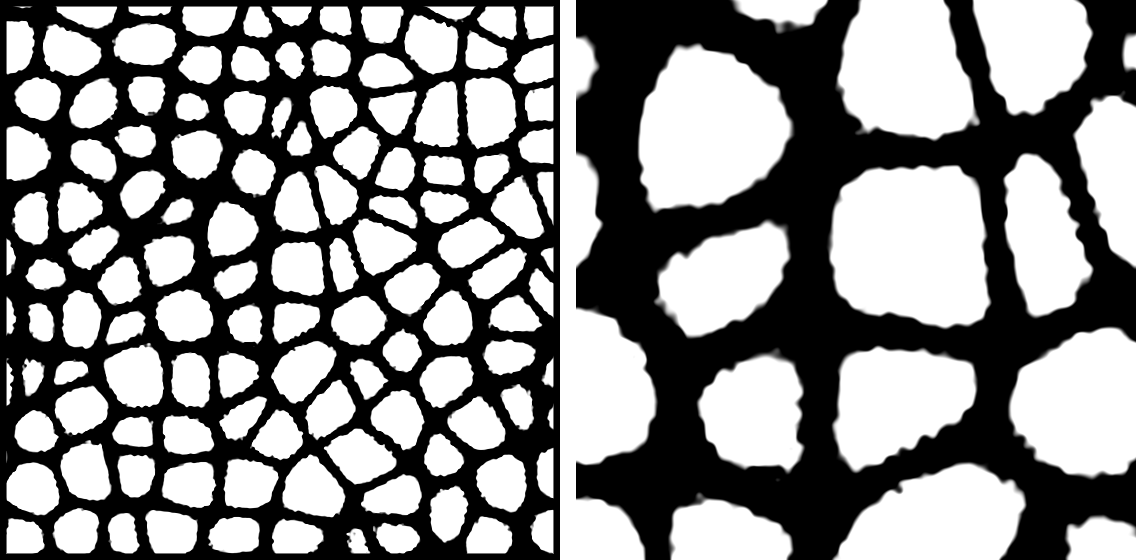
Left, the full canvas; right, a detail of the centre.
Write a Shadertoy shader that draws this pattern.

```glsl
// White rounded cells parted by a black web inside a thin black frame.
// A weighted Voronoi diagram gives the walls; a soft minimum over all wall
// distances rounds the corners, and fine noise frays the outlines.

#define CELLS 10.5        // cells across the canvas
#define JITTER 0.82       // scatter of the cell seeds
#define SIZE_SPREAD 0.22  // variation of cell size
#define WALL 0.0080       // half width of a wall
#define ROUND_MIN 0.0045  // corner rounding, tight junctions
#define ROUND_MAX 0.0130  // corner rounding, wide junctions
#define FRAY 0.0062       // depth of the ragged outline
#define FRAY_FREQ 150.0   // teeth across the canvas
#define FRAME 0.0117      // frame width
#define SOFT 0.0014       // half width of the edge blur

vec3 hash3(vec2 p) {
    vec3 q = fract(p.xyx * vec3(0.1031, 0.1030, 0.0973));
    q += dot(q, q.yxz + 33.33);
    return fract((q.xxy + q.yzz) * q.zyx);
}

// Smooth value noise, two channels
vec2 noise2(vec2 p) {
    vec2 i = floor(p), f = fract(p);
    f = f * f * (3.0 - 2.0 * f);
    vec2 low = mix(hash3(i).xy, hash3(i + vec2(1, 0)).xy, f.x);
    vec2 high = mix(hash3(i + vec2(0, 1)).xy, hash3(i + vec2(1, 1)).xy, f.x);
    return mix(low, high, f.y);
}

// Seed position (xy) and weight (z) of one grid cell
vec3 cellSeed(vec2 id) {
    vec3 h = hash3(id + 71.0);
    return vec3(id + 0.5 + JITTER * (h.xy - 0.5), SIZE_SPREAD * h.z);
}

float power(vec2 p, vec3 seed) {
    vec2 d = p - seed.xy;
    return dot(d, d) - seed.z;
}

// Soft distance to the walls of the enclosing cell, in canvas units
float wallDistance(vec2 uv, float rounding) {
    vec2 p = uv * CELLS;
    vec2 home = floor(p), ownId = home;
    vec3 own = vec3(0.0);
    float best = 1e5;

    // Find the enclosing cell
    for (int y = -2; y <= 2; y++)
    for (int x = -2; x <= 2; x++) {
        vec2 id = home + vec2(x, y);
        vec3 seed = cellSeed(id);
        float w = power(p, seed);
        if (w < best) { best = w; own = seed; ownId = id; }
    }

    // Blend the distances to all bisectors around it
    float sum = 0.0;
    for (int y = -2; y <= 2; y++)
    for (int x = -2; x <= 2; x++) {
        if (x == 0 && y == 0) continue;
        vec3 seed = cellSeed(ownId + vec2(x, y));
        float gap = max(length(seed.xy - own.xy), 0.05);
        float d = max(power(p, seed) - best, 0.0) / (2.0 * gap * CELLS);
        sum += exp(-d / rounding);
    }
    return -rounding * log(max(sum, 1e-20));
}

void mainImage(out vec4 fragColor, in vec2 fragCoord) {
    vec2 uv = fragCoord / iResolution.y;
    float soft = max(SOFT, 0.7 / iResolution.y);

    // Bend the walls and vary the cell density
    vec2 bent = uv + 0.05 * (noise2(uv * 2.7 + 5.0) - 0.5)
                   + 0.02 * (noise2(uv * 7.0 + 19.0) - 0.5);

    // Junctions differ in width from place to place
    float rounding = mix(ROUND_MIN, ROUND_MAX, noise2(uv * 5.0 + 40.0).x);
    float d = wallDistance(bent, rounding) - WALL;

    // Ragged outline, rougher in some patches
    float patchiness = mix(0.35, 1.2, noise2(uv * 24.0 + 3.0).y);
    d += FRAY * patchiness * (noise2(uv * FRAY_FREQ).x - 0.5);
    d += 0.003 * (noise2(uv * 55.0 + 11.0).x - 0.5);

    // Straight frame
    vec2 margin = min(uv, iResolution.xy / iResolution.y - uv);
    float inner = min(margin.x, margin.y) - FRAME;

    float white = smoothstep(-soft, soft, d) * smoothstep(-soft, soft, inner);
    fragColor = vec4(vec3(white), 1.0);
}
```
